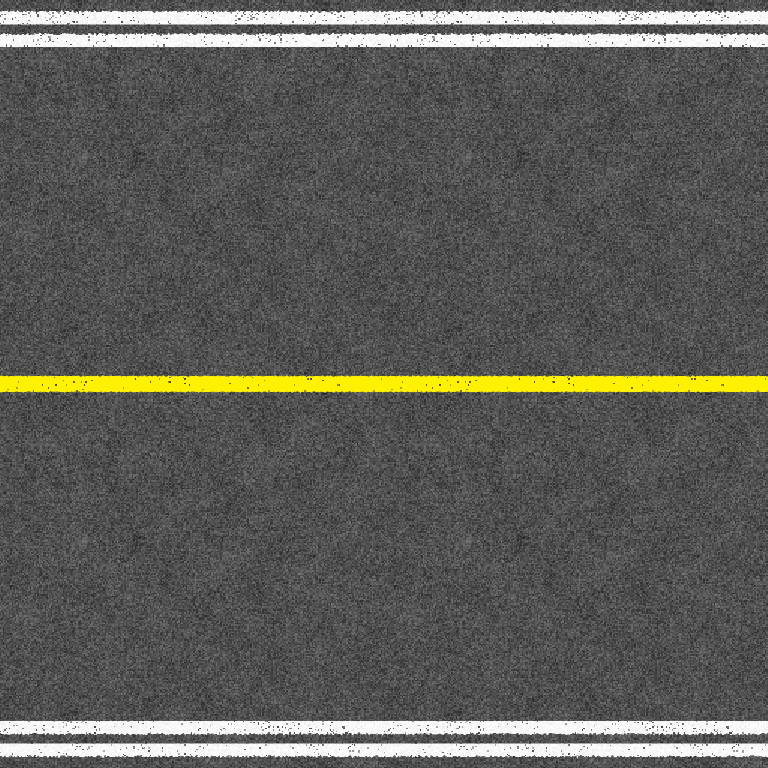
This texture is drawn by a WebGL 2 fragment shader. Its source:

```glsl
#version 300 es
precision highp float;
// Grainy asphalt road with a yellow centre line and paired white edge lines.

uniform vec2 u_resolution;
out vec4 fragColor;

const vec3 ASPHALT = vec3(0.312);
const vec3 WHITE_PAINT = vec3(0.975);
const vec3 YELLOW_PAINT = vec3(1.0, 0.945, 0.01);
const vec3 PIT_COLOR = vec3(0.27);

// Distances from the road centre, in canvas heights
const float YELLOW_HALF = 0.0104;
const float INNER_WHITE = 0.4473;
const float OUTER_WHITE = 0.4766;
const float WHITE_HALF = 0.0085;

const float TILE = 0.5;            // the surface repeats twice each way
const float GRAIN_CELLS = 256.0;   // grains across one tile
const float GRAIN_AMOUNT = 0.14;
const float MOTTLE_AMOUNT = 0.07;
const float EDGE_ROUGHNESS = 0.0016;
const float WHITE_WEAR = 0.045;    // share of pitted paint
const float YELLOW_WEAR = 0.016;

float hash(vec2 p) {
    vec3 q = fract(p.xyx * vec3(0.1031, 0.1030, 0.0973));
    q += dot(q, q.yzx + 33.33);
    return fract((q.x + q.y) * q.z);
}

vec2 gradient(vec2 cell, float period) {
    float angle = 6.28319 * hash(mod(cell, period) + period * 3.7);
    return vec2(cos(angle), sin(angle));
}

// Gradient noise that wraps after "period" cells
float noise(vec2 p, float period) {
    vec2 i = floor(p), f = fract(p);
    vec2 w = f * f * f * (f * (f * 6.0 - 15.0) + 10.0);
    vec2 e = vec2(1.0, 0.0);
    float a = dot(gradient(i, period), f);
    float b = dot(gradient(i + e, period), f - e);
    float c = dot(gradient(i + e.yx, period), f - e.yx);
    float d = dot(gradient(i + 1.0, period), f - 1.0);
    return mix(mix(a, b, w.x), mix(c, d, w.x), w.y);
}

// Soft stains built from four octaves
float mottle(vec2 tile) {
    float sum = 0.0, amplitude = 0.5, cells = 8.0;
    for (int i = 0; i < 4; i++) {
        sum += amplitude * noise(tile * cells, cells);
        amplitude *= 0.7;
        cells *= 2.0;
    }
    return sum;
}

float band(float distanceToAxis, float halfWidth, float blur) {
    return 1.0 - smoothstep(-blur, blur, distanceToAxis - halfWidth);
}

void main() {
    vec2 uv = gl_FragCoord.xy / u_resolution;
    float blur = 0.6 / u_resolution.y;
    vec2 tile = fract(uv / TILE);
    vec2 grainCell = floor(tile * GRAIN_CELLS);

    // Asphalt: fine grain over broad stains
    float grain = hash(grainCell) + hash(grainCell + 419.3) - 1.0;
    float stains = mottle(tile);
    vec3 color = ASPHALT + GRAIN_AMOUNT * grain + MOTTLE_AMOUNT * stains;

    // Paint masks with rough edges
    float rough = EDGE_ROUGHNESS * noise(uv * 280.0, 280.0);
    float fromCentre = abs(uv.y - 0.5) + rough;
    float yellow = band(fromCentre, YELLOW_HALF, blur);
    float fromWhite = min(abs(fromCentre - INNER_WHITE), abs(fromCentre - OUTER_WHITE));
    float white = band(fromWhite + rough, WHITE_HALF, blur);

    // Pits cluster where the stains are dark
    float pit = hash(grainCell + 173.7);
    float cluster = clamp(1.0 - 4.0 * stains, 0.1, 2.5);
    float whitePit = step(pit, WHITE_WEAR * cluster);
    float yellowPit = step(pit, YELLOW_WEAR * cluster);
    float depth = 0.4 + 0.6 * hash(grainCell + 71.9);

    vec3 whitePaint = WHITE_PAINT + 0.05 * grain;
    color = mix(color, mix(whitePaint, PIT_COLOR, whitePit * depth), white);
    color = mix(color, mix(YELLOW_PAINT, PIT_COLOR, yellowPit * depth), yellow);
    fragColor = vec4(clamp(color, 0.0, 1.0), 1.0);
}
```
